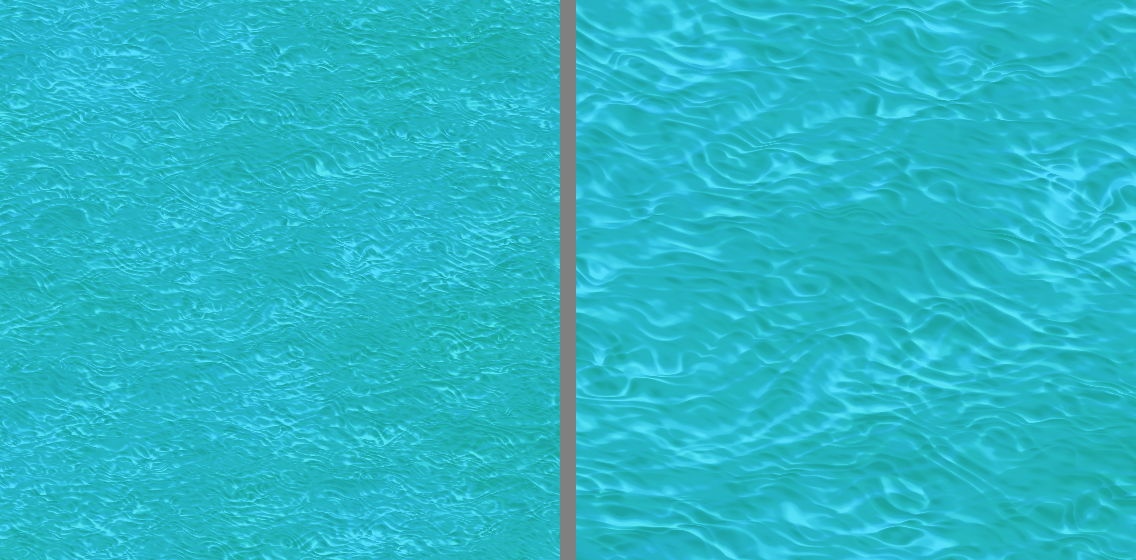
Left: the whole. Right: its middle third, enlarged.
Reproduce this texture procedurally as a Shadertoy shader.

```glsl
// Turquoise sea surface with fine wind ripples and thin pale crests.
#define SWELL_SIZE vec2(0.12, 0.042)
#define GLINT_SIZE vec2(0.0095, 0.0030)
#define WAVE_LENGTH 0.031
#define FALLING_LENGTH 0.0135
#define RISING_LENGTH 0.0155
#define FINE_LENGTH 0.0082
#define FALLING_ANGLE -0.36
#define RISING_ANGLE 0.22
#define FINE_ANGLE -0.14
#define PEAKEDNESS 1.3
#define CONTRAST 1.16
#define HUE_SHIFT vec3(0.0, -0.008, 0.014)

const vec3 DEEP_TEAL = vec3(0.105, 0.645, 0.635);
const vec3 SEA_TEAL = vec3(0.143, 0.712, 0.762);
const vec3 SKY_BLUE = vec3(0.17, 0.745, 0.84);
const vec3 PALE_CYAN = vec3(0.22, 0.80, 0.89);
const vec3 CREST_CYAN = vec3(0.32, 0.88, 0.96);

vec3 hash3(vec2 cell, float seed) {
    vec3 h = fract(vec3(cell.xyx + seed * 17.3) * vec3(0.1031, 0.1030, 0.0973));
    h += dot(h, h.yxz + 33.33);
    return fract((h.xxy + h.yzz) * h.zyx);
}

// Cellular noise: soft bumps of random sign, scaled to unit deviation.
float cellBumps(vec2 p, float seed) {
    vec2 cell = floor(p);
    vec2 local = fract(p);
    float sum = 0.0;
    for (int y = -1; y <= 1; y++) {
        for (int x = -1; x <= 1; x++) {
            vec2 offset = vec2(x, y);
            vec3 rnd = hash3(cell + offset, seed);
            vec2 d = offset + rnd.xy - local;
            float k = max(1.0 - dot(d, d), 0.0);
            sum += (rnd.z * 2.0 - 1.0) * k * k * k;
        }
    }
    return sum * 2.6;
}

vec2 alignTo(vec2 p, float angle) {
    vec2 along = vec2(cos(angle), sin(angle));
    return vec2(dot(p, along), dot(p, vec2(-along.y, along.x)));
}

// Peaked, leaning sine crests that wander and fade in and out.
float waveTrain(vec2 p, float angle, float len, float seed) {
    vec2 q = alignTo(p, angle) / len + 40.0;
    float wander = cellBumps(q / vec2(3.0, 1.5), seed);
    float strength = cellBumps(q / vec2(3.2, 1.7), seed + 0.5);
    float phase = 6.2832 * q.y + 3.2 * wander;
    float crest = exp(PEAKEDNESS * sin(phase + 0.5 * sin(phase)));
    return (crest - 1.47) / 1.18 * clamp(0.8 + 0.5 * strength, 0.0, 1.9);
}

vec3 waterColor(float tone) {
    vec3 color = mix(DEEP_TEAL, SEA_TEAL, smoothstep(-2.0, -0.15, tone));
    color = mix(color, SKY_BLUE, smoothstep(0.0, 0.8, tone));
    color = mix(color, PALE_CYAN, smoothstep(0.6, 1.3, tone));
    return mix(color, CREST_CYAN, smoothstep(1.3, 2.8, tone));
}

void mainImage(out vec4 fragColor, in vec2 fragCoord) {
    vec2 uv = fragCoord / iResolution.y;

    // Large forms gently bend the smaller ones.
    float patches = cellBumps(alignTo(uv, RISING_ANGLE) / vec2(0.30, 0.16), 1.0);
    float swell = cellBumps(alignTo(uv, RISING_ANGLE) / SWELL_SIZE + 9.0, 2.0);
    vec2 p = uv + vec2(0.001, 0.003) * swell;
    float wave = waveTrain(p, 0.02, WAVE_LENGTH, 3.0);
    p.y += 0.001 * wave;

    // Crossing ripple trains with the finest glints on top.
    float falling = waveTrain(p, FALLING_ANGLE, FALLING_LENGTH, 4.0);
    float rising = waveTrain(p, RISING_ANGLE, RISING_LENGTH, 5.0);
    vec2 finePos = p + vec2(0.0, 0.0005) * (falling + rising);
    float fine = waveTrain(finePos, FINE_ANGLE, FINE_LENGTH, 6.0);
    float glint = cellBumps(alignTo(finePos, FALLING_ANGLE) / GLINT_SIZE, 7.0);

    float chop = 0.46 * falling + 0.38 * rising + 0.42 * fine + 0.30 * glint;
    chop *= clamp(1.0 + 0.15 * wave + 0.15 * swell, 0.5, 1.6);
    float tone = 0.13 * patches + 0.25 * swell + 0.30 * wave + chop;

    // Slight drift between green and blue water.
    float hue = 0.5 * patches + 0.5 * rising - 0.4 * falling;
    vec3 color = waterColor(tone * CONTRAST) + HUE_SHIFT * hue;
    fragColor = vec4(clamp(color, 0.0, 1.0), 1.0);
}
```
